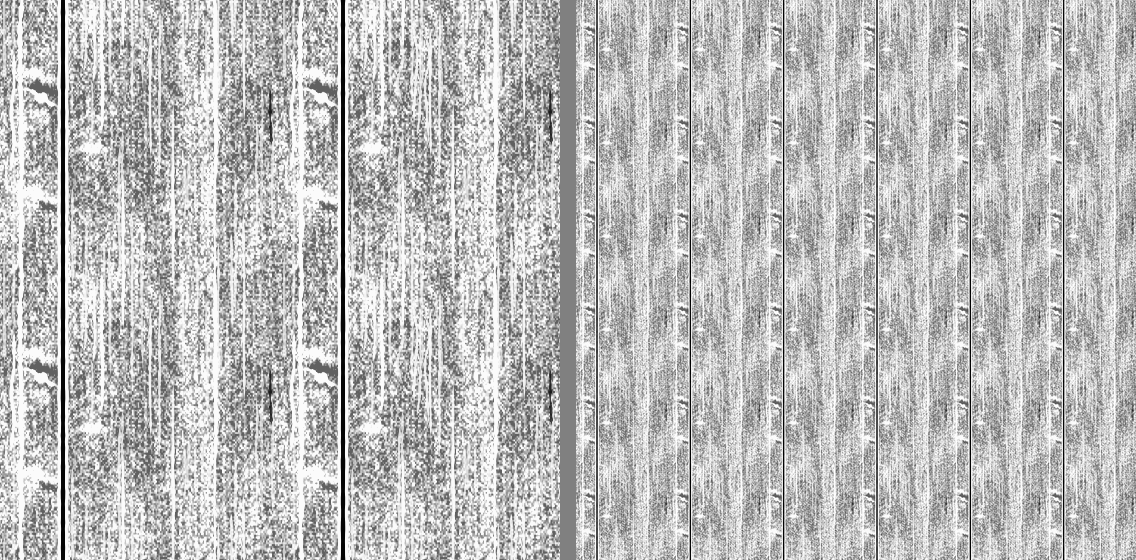
Left, the tile; right, the same tile 3 across and 3 down.
Write a WebGL 2 fragment shader that draws this texture.

```glsl
#version 300 es
precision highp float;
// Bleached, grainy wood planks in black and white, repeated two by two.
// Wrapped value noise makes the grain; straight streaks, soft blobs for
// knots and one black gap per repeat are layered over it.

uniform vec2 u_resolution;
out vec4 fragColor;

const float REPEATS = 2.0;
const vec3 INK = vec3(0.02);
const vec3 CHALK = vec3(0.985);

float hash(vec2 p) {
  return fract(sin(dot(p, vec2(127.1, 311.7))) * 43758.5453);
}

// Value noise over the unit square that wraps after a whole number of cells.
float noise(vec2 p, vec2 cells, float seed) {
  vec2 g = p * cells;
  vec2 i = floor(g);
  vec2 f = g - i;
  f = f * f * (3.0 - 2.0 * f);
  vec2 a = mod(i, cells) + seed;
  vec2 b = mod(i + 1.0, cells) + seed;
  return mix(mix(hash(a), hash(vec2(b.x, a.y)), f.x),
             mix(hash(vec2(a.x, b.y)), hash(b), f.x), f.y);
}

// Shortest signed offset on a wrapped unit interval.
vec2 wrapped(vec2 d) {
  return fract(d + 0.5) - 0.5;
}

float band(float x, float from, float to, float soft) {
  return smoothstep(from - soft, from + soft, x) * (1.0 - smoothstep(to - soft, to + soft, x));
}

// Soft tilted ellipse.
float blob(vec2 q, vec2 center, vec2 radius, float angle) {
  vec2 d = wrapped(q - center);
  float c = cos(angle), s = sin(angle);
  d = vec2(c * d.x + s * d.y, c * d.y - s * d.x) / radius;
  return exp(-dot(d, d));
}

// Upright line with a slight bend, rough edges and tapered ends.
float streak(vec2 q, vec2 center, float halfLength, float halfWidth, float wave, float soft, float seed) {
  vec2 along = vec2(0.0, q.y);
  float bend = wave * (noise(along, vec2(1.0, 10.0), seed) - 0.5);
  float rough = halfWidth * (0.6 + 0.8 * noise(along, vec2(1.0, 70.0), seed + 3.0));
  vec2 d = abs(wrapped(q - center - vec2(bend, 0.0)));
  rough *= 1.0 - smoothstep(halfLength * 0.8, halfLength, d.y);
  return (1.0 - smoothstep(rough - soft, rough + soft, d.x)) * step(d.y, halfLength);
}

// Evenly spread streaks with jittered places, lengths and strengths.
float cluster(vec2 q, vec2 low, vec2 high, int count, vec2 lengths, float wave, float soft, float seed) {
  float pale = 0.0;
  for (int i = 0; i < count; i++) {
    float k = float(i) + seed;
    vec2 jitter = vec2((float(i) + hash(vec2(k, 2.0))) / float(count), hash(vec2(k, 5.0)));
    float halfLength = mix(lengths.x, lengths.y, hash(vec2(k, 7.0)));
    float strength = mix(0.6, 1.0, hash(vec2(k, 9.0)));
    pale = max(pale, strength * streak(q, mix(low, high, jitter), halfLength, 0.0044, wave, soft, k * 5.0));
  }
  return pale;
}

float paleLines(vec2 q, float column, float soft) {
  float pale = streak(q, vec2(0.075, 0.5), 0.7, 0.0085, 0.008, soft, 11.0);
  pale = max(pale, streak(q, vec2(0.77, 0.68), 0.34, 0.0075, 0.005, soft, 17.0));
  pale = max(pale, streak(q, vec2(0.768, 0.15), 0.7, 0.004, 0.006, soft, 23.0));
  pale = max(pale, streak(q, vec2(0.045, 0.6), 0.22, 0.006, 0.012, soft, 29.0));
  pale = max(pale, streak(q, vec2(0.365, 0.78), 0.26, 0.006, 0.005, soft, 31.0));
  pale = max(pale, streak(q, vec2(0.44, 0.1), 0.28, 0.005, 0.003, soft, 37.0));
  pale = max(pale, cluster(q, vec2(0.25, 0.0), vec2(1.05, 1.0), 26, vec2(0.08, 0.34), 0.005, soft, 1.0));
  pale = max(pale, cluster(q, vec2(0.28, 0.8), vec2(0.36, 0.9), 4, vec2(0.1, 0.17), 0.014, soft, 40.0));
  pale = max(pale, cluster(q, vec2(0.64, 0.28), vec2(0.76, 0.38), 5, vec2(0.07, 0.15), 0.02, soft, 50.0));
  // Crooked lines that differ from one column of repeats to the next.
  float crooked = cluster(q, vec2(0.43, 0.65), vec2(0.59, 0.85), 5, vec2(0.1, 0.2), 0.03, soft, 60.0 + 9.0 * column);
  return max(pale, mix(0.4, 1.0, column) * crooked);
}

// Broad lightness of planks, patches and knots; positive is paler.
float shading(vec2 q, vec2 rough, float column) {
  float light = 0.15 * band(q.x, 0.64, 0.765, 0.015) - 0.04 * band(q.x, 0.78, 0.96, 0.02);
  light -= mix(0.17, 0.1, column) * blob(q, vec2(0.55, 0.55), vec2(0.06, 0.28), 0.0);
  light -= 0.1 * blob(q, vec2(0.88, 0.44), vec2(0.13, 0.1), 0.0);
  light += 0.28 * blob(rough, vec2(0.89, 0.14), vec2(0.065, 0.11), 0.0);
  light += 0.3 * blob(rough, vec2(0.32, 0.95), vec2(0.03, 0.06), 0.0);
  light += 0.5 * blob(rough, vec2(0.335, 0.47), vec2(0.035, 0.013), 0.0);
  // Upper knot: pale rim, dark lens, pale split.
  light += 0.8 * blob(rough, vec2(0.115, 0.73), vec2(0.05, 0.02), -0.2);
  light += 0.5 * blob(rough, vec2(0.14, 0.59), vec2(0.035, 0.04), -0.5);
  light -= 0.9 * blob(rough, vec2(0.152, 0.678), vec2(0.045, 0.017), -0.4);
  light -= 0.45 * blob(rough, vec2(0.17, 0.62), vec2(0.035, 0.02), -0.5);
  light += 1.6 * blob(rough, vec2(0.145, 0.652), vec2(0.05, 0.009), -0.5);
  // Lower knot: a worn smear.
  light += 0.6 * blob(rough, vec2(0.13, 0.305), vec2(0.07, 0.025), -0.2);
  light += 0.35 * blob(rough, vec2(0.10, 0.24), vec2(0.03, 0.06), 0.0);
  return light - 0.7 * blob(rough, vec2(0.175, 0.265), vec2(0.03, 0.009), -0.3);
}

void main() {
  vec2 uv = gl_FragCoord.xy / u_resolution;
  vec2 q = fract(uv * REPEATS);
  float column = floor(uv.x * REPEATS);
  float soft = max(0.001, REPEATS / u_resolution.y * 0.5);
  vec2 warp = vec2(noise(q, vec2(34.0, 26.0), 41.0), noise(q, vec2(50.0, 30.0), 43.0)) - 0.5;

  // Speckled grain with fine upright striations and broad patches.
  float grain = mix(noise(q, vec2(190.0, 150.0), 1.0), noise(q, vec2(128.0, 60.0), 2.0), 0.3) - 0.5;
  float fibre = noise(q, vec2(90.0, 6.0), 5.0) - 0.5;
  float patches = noise(q, vec2(9.0, 6.0), 8.0) + 0.5 * noise(uv, vec2(40.0, 24.0), 13.0) - 0.75;
  float tone = 0.7 + 1.15 * grain + 0.3 * fibre + 0.22 * patches;
  tone = clamp(tone + shading(q, q + 0.03 * warp, column), 0.37, 1.0);

  // Pale lines, a dark crack, then the gap with its pale edges.
  tone = mix(tone, 1.0, paleLines(q, column, soft));
  tone *= 1.0 - 0.75 * streak(q, vec2(0.968, 0.58), 0.1, 0.005, 0.008, soft, 71.0);
  float gap = abs(q.x - 0.225);
  float wear = 0.002 * (noise(vec2(0.0, uv.y), vec2(1.0, 90.0), 7.0 + column) - 0.5);
  tone = mix(1.0, tone, smoothstep(0.017, 0.021, gap + 2.0 * wear));
  tone *= smoothstep(-soft, soft, gap - 0.0074 + wear);
  fragColor = vec4(mix(INK, CHALK, tone), 1.0);
}
```
